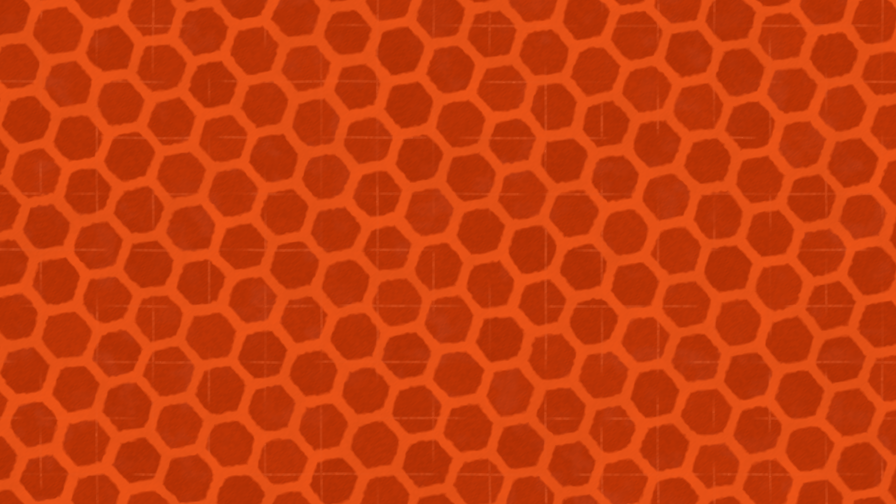
Reproduce this pattern procedurally as a WebGL 1 fragment shader.

```glsl
precision highp float;

uniform vec2 u_resolution;

// Lengths are fractions of the canvas height
const float CELL_PITCH = 0.1085;
const float CELL_TILT = -0.342;
const vec2 CELL_ORIGIN = vec2(0.7685, 0.5076);
const float CELL_RADIUS = 0.408;
const float THREAD_PITCH = 0.1113;
const vec2 THREAD_ORIGIN = vec2(0.081, 0.059);

const vec3 CELL_DARK = vec3(0.695, 0.185, 0.016);
const vec3 CELL_LIGHT = vec3(0.745, 0.208, 0.026);
const vec3 CELL_DUSTY = vec3(0.735, 0.235, 0.085);
const vec3 WALL_COLOR = vec3(0.895, 0.312, 0.085);
const vec3 THREAD_COLOR = vec3(0.90, 0.38, 0.19);

float hash(vec2 p) {
  return fract(sin(dot(p, vec2(127.1, 311.7))) * 43758.55);
}

float noise(vec2 p) {
  vec2 i = floor(p);
  vec2 f = fract(p);
  f = f * f * (3.0 - 2.0 * f);
  float low = mix(hash(i), hash(i + vec2(1.0, 0.0)), f.x);
  float high = mix(hash(i + vec2(0.0, 1.0)), hash(i + 1.0), f.x);
  return mix(low, high, f.y);
}

float fbm(vec2 p) {
  float sum = 0.0;
  float weight = 0.5;
  for (int i = 0; i < 3; i++) {
    sum += weight * noise(p);
    p = p * 2.03 + 17.3;
    weight *= 0.5;
  }
  return sum / 0.875;
}

vec2 rotate(vec2 p, float angle) {
  float c = cos(angle);
  float s = sin(angle);
  return vec2(c * p.x + s * p.y, c * p.y - s * p.x);
}

// Nearest centre of a hexagonal lattice with unit pitch
vec2 hexCenter(vec2 p) {
  vec2 period = vec2(1.0, 1.7320508);
  vec2 a = floor(p / period + 0.5) * period;
  vec2 b = (floor(p / period) + 0.5) * period;
  return distance(p, a) < distance(p, b) ? a : b;
}

// Hexagonal radius with softened corners
float roundedHex(vec2 p) {
  vec2 q = abs(p);
  float hex = max(q.x, dot(q, vec2(0.5, 0.8660254)));
  return mix(hex, length(p), 0.26);
}

// Broken, slightly wavering thread lines across one axis
float threads(float across, float along, float seed, float pixel) {
  across += 0.0022 * (noise(vec2(along * 9.0, seed)) - 0.5);
  float row = floor(across / THREAD_PITCH + 0.5);
  float dist = abs(across - row * THREAD_PITCH);
  float line = 1.0 - smoothstep(0.0006, 0.0024 + pixel, dist);
  float patches = smoothstep(0.30, 0.72, noise(vec2(along * 17.0, row * 5.3 + seed)));
  float stitches = 0.35 + 0.65 * noise(vec2(along * 190.0, row * 3.1 + seed));
  return line * patches * stitches;
}

vec3 cellColor(vec2 p, vec2 id) {
  vec3 color = mix(CELL_DARK, CELL_LIGHT, 0.65 * hash(id + 4.7) + 0.5 * fbm(p * 38.0) - 0.1);
  float dust = smoothstep(0.52, 0.82, fbm(p * 24.0 + 31.0));
  dust *= 0.25 + 0.75 * hash(id + 9.2);
  return mix(color, CELL_DUSTY, 0.65 * dust);
}

void main() {
  vec2 p = gl_FragCoord.xy / u_resolution.y;
  float pixel = 1.0 / u_resolution.y;

  // Honeycomb with uneven outlines and sizes
  vec2 wobble = vec2(noise(p * 130.0), noise(p * 130.0 + 57.0)) - 0.5;
  vec2 bend = vec2(noise(p * 24.0 + 11.0), noise(p * 24.0 + 83.0)) - 0.5;
  vec2 warped = p + 0.0035 * wobble + 0.005 * bend;
  vec2 hexP = rotate(warped - CELL_ORIGIN, CELL_TILT) / CELL_PITCH;
  vec2 center = hexCenter(hexP);
  vec2 id = floor(center * vec2(2.0, 1.1547005) + 0.5);
  float radius = CELL_RADIUS + 0.022 * (hash(id) - 0.5);
  float softness = 0.022 + 0.6 * pixel / CELL_PITCH;
  float wall = smoothstep(-softness, softness, roundedHex(hexP - center) - radius);

  // Thread grid showing through the cells
  vec2 g = p - THREAD_ORIGIN;
  float weave = max(threads(g.x, p.y, 3.0, pixel), threads(g.y, p.x, 41.0, pixel));
  float glint = weave * smoothstep(0.86, 0.97, noise(p * 110.0 + 5.0));
  vec3 cell = mix(cellColor(p, id), THREAD_COLOR, 0.48 * weave + 0.3 * glint);

  // Walls with gentle tonal drift
  vec3 wallTone = WALL_COLOR * (0.965 + 0.07 * fbm(p * 14.0 + 70.0));
  wallTone = mix(wallTone, THREAD_COLOR, 0.12 * weave);
  vec3 color = mix(cell, wallTone, wall);

  // Fine diagonal grain
  float grain = noise(rotate(p, 0.7) * vec2(150.0, 330.0)) - 0.5;
  color *= 1.0 + 0.065 * grain * (1.0 - 0.6 * wall);
  gl_FragColor = vec4(color, 1.0);
}
```
